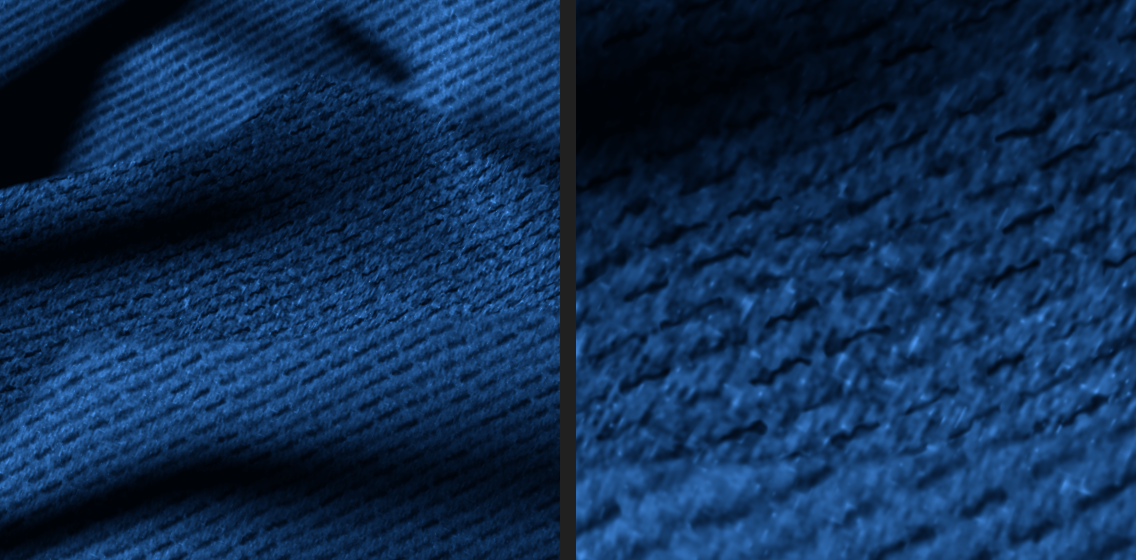
Left: the whole. Right: its middle third, enlarged.
Write a Shadertoy shader that draws this texture.

```glsl
// Draped blue sports-knit cloth: overlapping soft folds with faint slanted eyelets and fine stitch grain.

const vec3 HIGHLIGHT_BLUE = vec3(0.15, 0.36, 0.61);
const vec3 BLUE_FALLOFF = vec3(1.65, 1.15, 1.0);

float hash(vec2 p) {
    return fract(sin(dot(p, vec2(127.1, 311.7))) * 43758.55);
}

float noise(vec2 p) {
    vec2 i = floor(p), f = fract(p);
    f = f * f * (3.0 - 2.0 * f);
    return mix(mix(hash(i), hash(i + vec2(1, 0)), f.x),
               mix(hash(i + vec2(0, 1)), hash(i + vec2(1, 1)), f.x), f.y);
}

vec2 rotate(vec2 p, float angle) {
    float c = cos(angle), s = sin(angle);
    return vec2(c * p.x + s * p.y, c * p.y - s * p.x);
}

// Soft profile across a valley or ridge
float bell(float d, float width) {
    return exp(-d * d / (width * width));
}

// Soft stroke of light or shadow along a segment
float stroke(vec2 p, vec2 a, vec2 b, float width) {
    vec2 ab = b - a;
    float t = clamp(dot(p - a, ab) / dot(ab, ab), 0.0, 1.0);
    return bell(length(p - a - t * ab), width);
}

float cover(float d, float softness) {
    return smoothstep(-softness, softness, d);
}

// Brightness factor of the knit: staggered eyelets, raised rows, stitches, glints
float knit(vec2 p, float angle, vec2 cell, float blur, float pixel) {
    p += 0.009 * (vec2(noise(p * 13.0), noise(p * 13.0 + 40.0)) - 0.5);
    vec2 q = rotate(p, angle);
    vec2 ragged = vec2(noise(q * 150.0), noise(q * 150.0 + 25.0)) - 0.5;
    vec2 g = q / cell;
    float row = floor(g.y);
    g.x += row * 0.38 + 0.2 * hash(vec2(row, 3.0));
    vec2 id = vec2(floor(g.x), row);
    vec2 f = fract(g) - 0.5 + (1.0 - 0.6 * blur) * vec2(0.2, 0.24) * ragged;

    float halfLength = 0.22 + 0.14 * hash(id);
    vec2 d = vec2(max(abs(f.x) - halfLength, 0.0), f.y) * cell;
    float soft = 0.0042 + 0.0045 * blur + pixel;
    float eyelet = 1.0 - smoothstep(0.0, soft, length(d));
    eyelet *= (0.3 + 0.45 * hash(id + 17.0)) * (1.0 - 0.35 * blur);

    // Stitches lean steeply across the rows
    vec2 s = rotate(p, angle + 0.7);
    float stitch = 0.7 * noise(s * vec2(125.0, 250.0)) + 0.3 * noise(s * 300.0);
    float glint = pow(noise(s * vec2(170.0, 210.0) + 70.0), 8.0);
    float grain = (1.0 - 0.65 * blur) * (1.2 * (stitch - 0.5) + 0.75 * glint);
    float rowLight = 0.09 * cos(6.2832 * f.y + 2.4);
    return (1.0 + grain + rowLight) * (1.0 - eyelet);
}

// Crest heights of the two nearer folds
float middleCrest(float x) {
    return 0.66 + 0.24 * x + 0.08 * smoothstep(0.38, 0.56, x) - 0.57 * max(x - 0.56, 0.0);
}

float frontCrest(float x) {
    return 0.21 + 0.18 * smoothstep(-0.04, 0.17, x) + 0.055 * smoothstep(0.4, 1.0, x);
}

// Light on the far cloth, including the deep hollow at the left
float backLight(vec2 p) {
    float light = 0.70 + 0.22 * stroke(p, vec2(0.78, 0.86), vec2(0.82, 0.95), 0.09);
    light += 0.12 * stroke(p, vec2(0.26, 0.90), vec2(0.48, 0.80), 0.06);
    light *= 1.0 - 0.38 * stroke(p, vec2(0.38, 0.97), vec2(0.60, 0.88), 0.06);
    light *= 1.0 - 0.75 * stroke(p, vec2(0.60, 0.95), vec2(0.71, 0.87), 0.03);
    light *= 1.0 - 0.35 * stroke(p, vec2(0.85, 0.79), vec2(1.0, 0.73), 0.035);
    float bulgeEdge = 0.12 + 0.45 * (p.y - 0.7) + 0.10 * smoothstep(0.88, 1.0, p.y);
    light *= cover(p.x - bulgeEdge, 0.045);
    float corner = p.y - 0.85 - 0.7 * p.x;
    return mix(light, 0.42 + 2.0 * max(corner, 0.0), cover(corner, 0.03)) + 0.03;
}

float middleLight(vec2 p, float depth) {
    float light = 0.51 + 0.20 * smoothstep(0.58, 0.42, p.y) * smoothstep(-0.1, 0.7, p.x);
    light += 0.22 * exp(-depth * 24.0) * smoothstep(0.5, 0.2, p.x);
    light += 0.20 * stroke(p, vec2(0.80, 0.76), vec2(0.92, 0.56), 0.08);
    light *= 1.0 - 0.32 * stroke(p, vec2(0.34, 0.69), vec2(0.72, 0.72), 0.08);
    light *= 1.0 - 0.38 * stroke(p, vec2(0.84, 0.77), vec2(1.0, 0.70), 0.035);
    float valley = bell(p.y - 0.525 - 0.22 * p.x, 0.06) * smoothstep(0.75, 0.32, p.x);
    return light * (1.0 - 0.88 * valley);
}

float frontLight(vec2 p, float depth) {
    float light = mix(0.84, 0.68, smoothstep(0.1, 0.9, p.x));
    light *= 1.0 - smoothstep(0.05, 0.27, depth) * mix(0.15, 0.48, smoothstep(0.1, 0.6, p.x));
    light += 0.12 * stroke(p, vec2(0.1, 0.01), vec2(1.0, 0.03), 0.04);
    float valleyHeight = 0.025 + 0.125 * smoothstep(-0.08, 0.42, p.x);
    float valley = bell(p.y - valleyHeight, 0.056) * mix(1.0, 0.45, smoothstep(0.35, 0.85, p.x));
    return light * (1.0 - 0.9 * valley);
}

// Deepens shadows and lifts highlights
float contrast(float light) {
    return 1.17 * pow(max(light, 0.0), 1.17);
}

void mainImage(out vec4 fragColor, in vec2 fragCoord) {
    vec2 p = fragCoord / iResolution.xy;
    float pixel = 1.0 / iResolution.y;
    float middle = middleCrest(p.x) - p.y;
    float front = frontCrest(p.x) - p.y;

    // Layer the folds from far to near, each with its own knit scale and focus
    vec2 backCell = mix(vec2(0.030, 0.021), vec2(0.038, 0.025), step(0.66, p.x));
    float light = contrast(backLight(p)) * knit(p, 0.52, backCell, 0.9, pixel);
    vec2 middleCloth = vec2(p.x, p.y - 0.12 * p.x * p.x);
    float middleKnit = knit(middleCloth, 0.31, vec2(0.048, 0.025), 0.0, pixel);
    light = mix(light, contrast(middleLight(p, middle)) * middleKnit, cover(middle, 0.006 + pixel));
    float frontKnit = knit(p, 0.46, vec2(0.054, 0.030), 0.65, pixel);
    float frontSoftness = mix(0.035, 0.005, smoothstep(0.0, 0.4, p.x)) + pixel;
    light = mix(light, contrast(frontLight(p, front)) * frontKnit, cover(front, frontSoftness));

    vec3 color = HIGHLIGHT_BLUE * pow(vec3(max(light, 0.05)), BLUE_FALLOFF);
    fragColor = vec4(color, 1.0);
}
```
